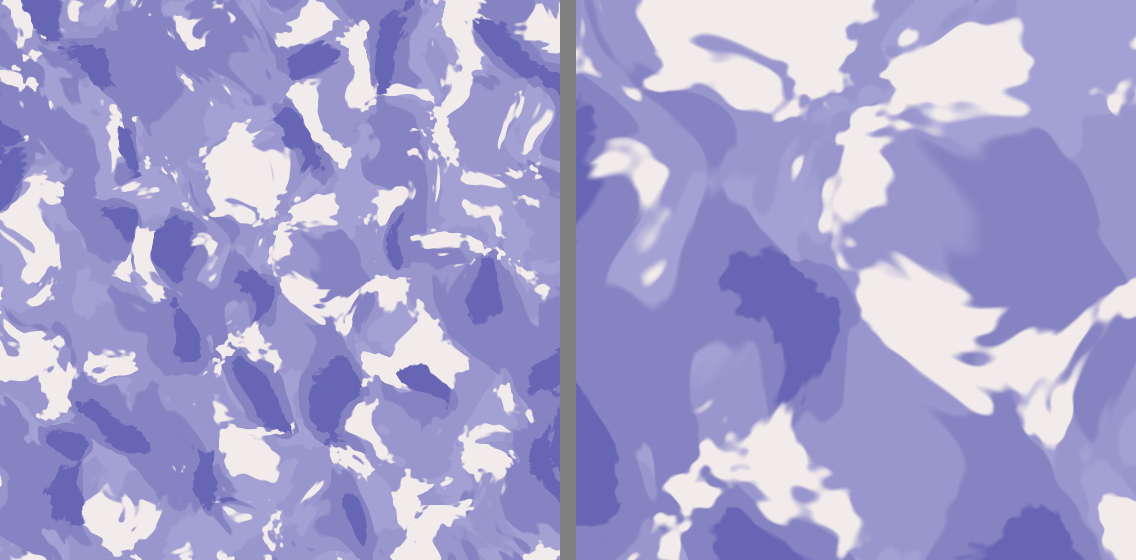
Left: the whole. Right: its middle third, enlarged.
This texture is drawn by a WebGL 1 fragment shader. Its source:

```glsl
precision highp float;
// Stained tissue: tilted dark nuclei in violet fibres, broken by ragged pale gaps.

uniform vec2 u_resolution;

const vec3 NUCLEUS_COLOR = vec3(0.405, 0.400, 0.705);
const vec3 FIBRE_COLOR   = vec3(0.525, 0.515, 0.760);
const vec3 TISSUE_COLOR  = vec3(0.600, 0.590, 0.805);
const vec3 THIN_COLOR    = vec3(0.640, 0.630, 0.830);
const vec3 GAP_COLOR     = vec3(0.950, 0.922, 0.922);

const float NUCLEUS_CELLS  = 7.0;               // grid cells across the canvas
const float NUCLEUS_CHANCE = 0.52;
const vec2  NUCLEUS_RADII  = vec2(0.055, 0.026); // along, across
const float NUCLEUS_ANGLE  = -1.25;
const float ANGLE_SPREAD   = 0.8;
const float HALO_REACH     = 2.0;               // in nucleus radii
const float FIBRE_ANGLE    = -1.05;
const vec2  FIBRE_SCALE    = vec2(4.0, 8.0);    // along, across
const float GAP_SCALE      = 10.0;
const float THIN_SCALE     = 7.0;
const float WARP_SCALE     = 9.0;
const float WARP_AMOUNT    = 0.06;

const float NUCLEUS_LEVEL = 0.50;
const float FIBRE_LEVEL   = 0.19;
const float GAP_LEVEL     = 0.18;
const float THIN_LEVEL    = 0.09;

vec2 hash2(vec2 p) {
  vec3 q = fract(p.xyx * vec3(0.1031, 0.1030, 0.0973));
  q += dot(q, q.yzx + 33.33);
  return fract((q.xx + q.yz) * q.zy);
}

mat2 rotation(float a) {
  float c = cos(a), s = sin(a);
  return mat2(c, s, -s, c);
}

float slope(vec2 corner, vec2 offset) {
  float a = 6.2832 * hash2(corner).x;
  return dot(vec2(cos(a), sin(a)), offset);
}

float gradientNoise(vec2 p) {
  vec2 i = floor(p), f = fract(p);
  vec2 u = f * f * (3.0 - 2.0 * f);
  vec2 e = vec2(1.0, 0.0);
  float low  = mix(slope(i, f), slope(i + e, f - e), u.x);
  float high = mix(slope(i + e.yx, f - e.yx), slope(i + e.xx, f - e.xx), u.x);
  return mix(low, high, u.y);
}

float layeredNoise(vec2 p) {
  float sum = 0.0, amplitude = 1.0;
  for (int k = 0; k < 4; k++) {
    sum += amplitude * gradientNoise(p);
    p = rotation(0.64) * p * 2.1 + 17.3;
    amplitude *= 0.58;
  }
  return sum;
}

// Cellular field: 1 at a nucleus centre, 0.5 at its rim, 0 beyond its halo.
float nuclei(vec2 p) {
  vec2 cell = floor(p * NUCLEUS_CELLS);
  float field = 0.0;
  for (int y = -1; y <= 1; y++) {
    for (int x = -1; x <= 1; x++) {
      vec2 id = cell + vec2(float(x), float(y));
      vec2 centre = (id + hash2(id + 51.0)) / NUCLEUS_CELLS;
      vec2 shape = hash2(id + 93.0);
      float present = step(hash2(id + 137.0).x, NUCLEUS_CHANCE);
      float angle = NUCLEUS_ANGLE + ANGLE_SPREAD * (shape.x - 0.5);
      vec2 local = (p - centre) * rotation(angle);
      float q = length(local / (NUCLEUS_RADII * mix(0.6, 1.3, shape.y)));
      field = max(field, present * (1.0 - q / HALO_REACH));
    }
  }
  return field;
}

float above(float level, float softness, float value) {
  return smoothstep(level - softness, level + softness, value);
}

void main() {
  vec2 p = gl_FragCoord.xy / min(u_resolution.x, u_resolution.y) + 2.0;
  vec2 warp = vec2(gradientNoise(p * WARP_SCALE + 11.0),
                   gradientNoise(p * WARP_SCALE + 47.0));
  vec2 w = p + WARP_AMOUNT * warp;

  // Density fields
  float nucleus = nuclei(w);
  float grain = layeredNoise(w * 19.0 + 71.0);
  float fibre = layeredNoise((w * rotation(FIBRE_ANGLE)) * FIBRE_SCALE + 29.0);
  float density = nucleus + 0.9 * fibre;
  float gap = layeredNoise(w * GAP_SCALE + 83.0) - 0.6 * density;
  float thin = layeredNoise(w * THIN_SCALE + 5.0);

  // Flat stain layers, palest tissue to darkest nuclei
  vec3 color = mix(TISSUE_COLOR, THIN_COLOR, above(THIN_LEVEL, 0.04, thin));
  color = mix(color, FIBRE_COLOR, above(FIBRE_LEVEL, 0.03, density));
  color = mix(color, GAP_COLOR, above(GAP_LEVEL, 0.05, gap));
  color = mix(color, NUCLEUS_COLOR,
              above(NUCLEUS_LEVEL, 0.035, nucleus + 0.36 * grain));
  gl_FragColor = vec4(color, 1.0);
}
```
